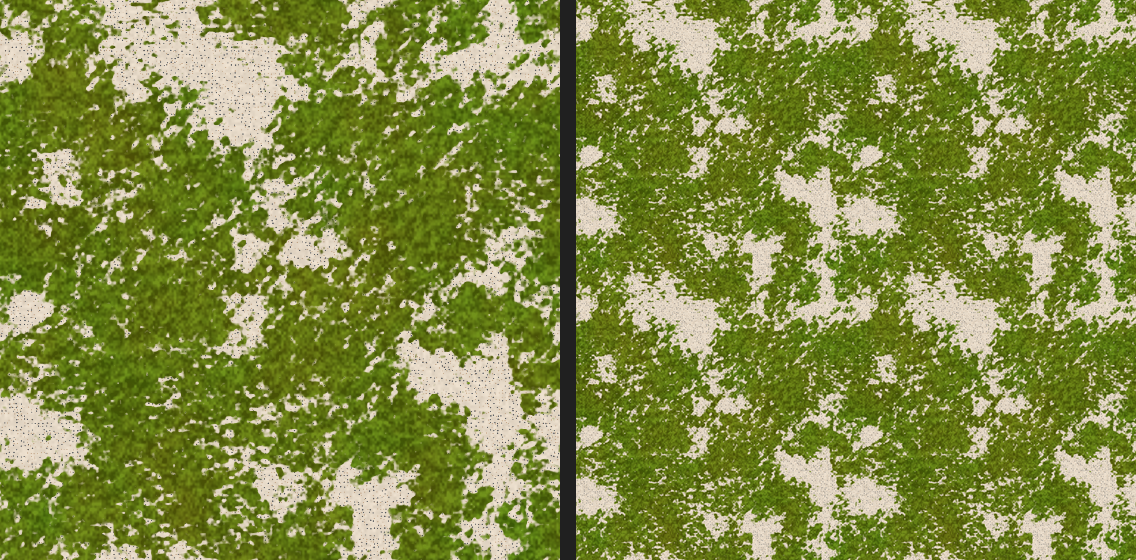
Left, the tile; right, the same tile 2 across and 2 down.
Write a WebGL 2 fragment shader that draws this texture.

```glsl
#version 300 es
precision highp float;
// Ragged moss over pale speckled stone, as a seamless tile.
// Wrapped fractal noise lays out the bare patches, directional grain frays
// their edges and pricks small holes; dots on a jittered grid speckle the stone.
uniform vec2 u_resolution;
out vec4 fragColor;

float hash(vec2 cell, float seed) {
    return fract(sin(dot(cell, vec2(127.1, 311.7)) + seed * 74.7) * 43758.5);
}

// Value noise on a lattice that repeats after a whole number of cells.
float noise(vec2 p, vec2 period, float seed) {
    vec2 i = floor(p);
    vec2 f = fract(p);
    f = f * f * (3.0 - 2.0 * f);
    vec2 a = mod(i, period);
    vec2 b = mod(i + 1.0, period);
    return mix(mix(hash(a, seed), hash(vec2(b.x, a.y), seed), f.x),
               mix(hash(vec2(a.x, b.y), seed), hash(b, seed), f.x), f.y);
}

float tileNoise(vec2 uv, vec2 cells, float seed) {
    return noise(uv * cells, cells, seed);
}

float fbm(vec2 uv, float cells, float gain, float seed) {
    float sum = 0.0;
    float total = 0.0;
    float weight = 1.0;
    for (int i = 0; i < 5; i++) {
        sum += weight * tileNoise(uv, vec2(cells), seed + float(i));
        total += weight;
        weight *= gain;
        cells *= 2.0;
    }
    return sum / total;
}

// Tufts lie flat in some regions and slant up to the right in others.
float tuftGrain(vec2 uv, float seed) {
    vec2 slanted = vec2(uv.x + uv.y, uv.y - uv.x);
    float flatTufts = tileNoise(uv, vec2(80.0, 130.0), seed);
    float slantTufts = tileNoise(slanted, vec2(46.0, 76.0), seed + 1.0);
    float region = smoothstep(0.44, 0.56, fbm(uv, 3.0, 0.4, seed + 2.0));
    float fine = tileNoise(uv, vec2(190.0), seed + 8.0);
    return mix(mix(flatTufts, slantTufts, region), fine, 0.35);
}

// Signed amount of bareness: positive on stone, negative under moss.
float bareness(vec2 uv) {
    float patches = fbm(uv, 9.0, 0.6, 11.0) - 0.5;
    patches += 2.0 * max(patches - 0.07, 0.0);
    return patches + 0.95 * (tuftGrain(uv, 23.0) - 0.5) - 0.14;
}

vec3 mossColor(vec2 uv) {
    float blades = mix(tuftGrain(uv, 41.0), tileNoise(uv, vec2(240.0, 200.0), 53.0), 0.4);
    float tone = fbm(uv, 7.0, 0.6, 61.0) - 0.5;
    float shade = clamp(0.48 + 2.0 * (blades - 0.5) + 0.4 * tone, 0.0, 1.0);
    vec3 color = mix(vec3(0.275, 0.325, 0.025), vec3(0.46, 0.565, 0.105), shade);
    // Some areas turn olive, others a fresher green.
    float hue = fbm(uv, 6.0, 0.7, 71.0) - 0.5;
    return color + hue * vec3(0.12, -0.06, 0.0);
}

// Coverage of one layer of dots, one possible dot per cell.
float speckles(vec2 uv, float cells, float chance, float seed) {
    vec2 p = uv * cells;
    vec2 cell = mod(floor(p), cells);
    vec2 center = mix(vec2(0.25), vec2(0.75),
                      vec2(hash(cell, seed), hash(cell, seed + 1.0)));
    float radius = mix(0.11, 0.20, hash(cell, seed + 2.0));
    float soft = 0.5 * cells / min(u_resolution.x, u_resolution.y);
    float dotMask = 1.0 - smoothstep(radius - soft, radius + soft,
                                     length(fract(p) - center));
    return dotMask * step(hash(cell, seed + 3.0), chance);
}

vec3 stoneColor(vec2 uv) {
    float mottle = tileNoise(uv, vec2(190.0), 83.0) - 0.5;
    vec3 color = vec3(0.90, 0.85, 0.78) + 0.08 * mottle;
    color = mix(color, vec3(0.68, 0.52, 0.37), 0.6 * speckles(uv, 170.0, 0.4, 91.0));
    return mix(color, vec3(0.20, 0.23, 0.27), 0.8 * speckles(uv, 149.0, 0.45, 97.0));
}

void main() {
    vec2 uv = gl_FragCoord.xy / u_resolution;
    float bare = smoothstep(-0.12, 0.12, bareness(uv));
    vec3 color = mix(mossColor(uv), stoneColor(uv), bare);
    fragColor = vec4(clamp(color, 0.0, 1.0), 1.0);
}
```
